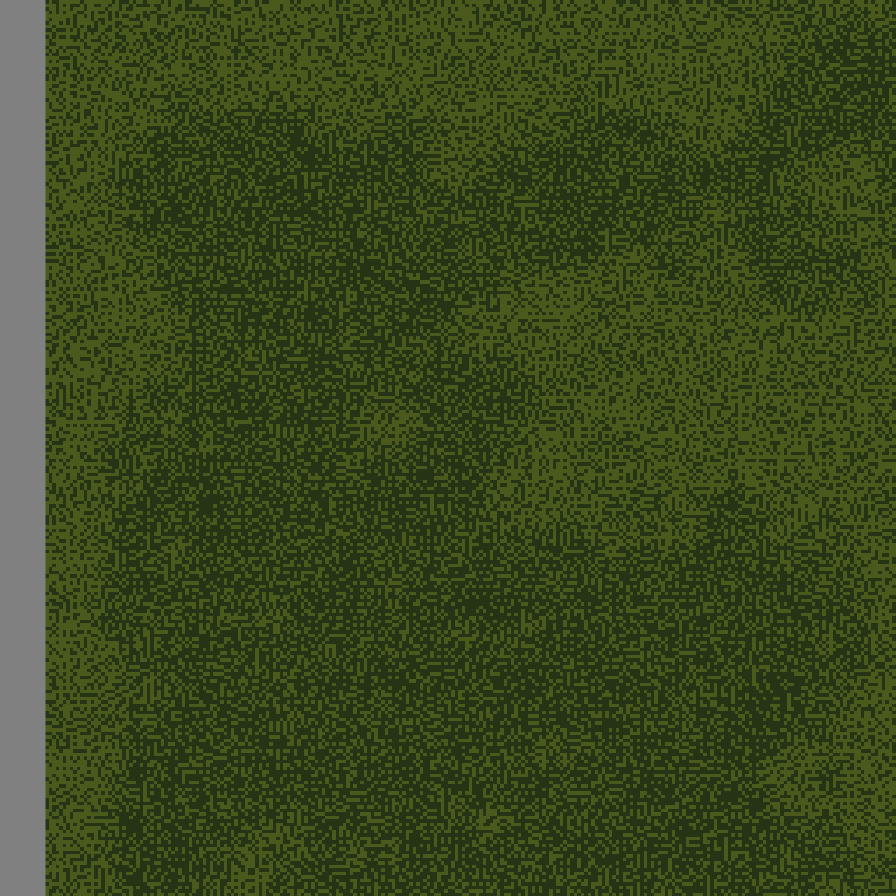
Give the GLSL for this texture, as a WebGL 1 fragment shader.

```glsl
precision highp float;
// Two-tone green dither with mottled dark patches beside a plain grey strip.

uniform vec2 u_resolution;

#define CELLS 256.0
#define STRIP_WIDTH 0.0508
#define DARK_GREEN vec3(0.15, 0.205, 0.088)
#define LIGHT_GREEN vec3(0.292, 0.352, 0.11)
#define STRIP_GREY vec3(0.502)
#define SHADE_TONE 0.30
#define LIT_TONE 0.69
#define PATCH_SOFTNESS 0.045
#define RAGGEDNESS 0.42
#define MOTTLE 0.16
#define GRAIN_DEVIATION 0.367

float hash(vec2 p) {
  vec3 q = fract(vec3(p.xyx) * 0.1031);
  q += dot(q, q.yzx + 33.33);
  return fract((q.x + q.y) * q.z);
}

float valueNoise(vec2 p) {
  vec2 i = floor(p);
  vec2 f = fract(p);
  f = f * f * (3.0 - 2.0 * f);
  return mix(mix(hash(i), hash(i + vec2(1.0, 0.0)), f.x),
             mix(hash(i + vec2(0.0, 1.0)), hash(i + 1.0), f.x), f.y);
}

float fbm(vec2 p) {
  float sum = 0.0;
  float amplitude = 0.5;
  for (int i = 0; i < 4; i++) {
    sum += amplitude * valueNoise(p);
    p = p * 2.03 + 17.3;
    amplitude *= 0.5;
  }
  return sum / 0.9375;
}

// High-pass weights over a 3 by 3 neighbourhood, summing to zero.
float highPassWeight(vec2 offset) {
  float d = dot(offset, offset);
  return d < 0.5 ? 1.0 : (d < 1.5 ? -0.15 : -0.10);
}

float highPassGrain(vec2 cell) {
  float sum = 0.0;
  for (int y = -1; y <= 1; y++) {
    for (int x = -1; x <= 1; x++) {
      vec2 offset = vec2(float(x), float(y));
      sum += highPassWeight(offset) * hash(cell + offset + 60.0);
    }
  }
  return sum;
}

// Filtering twice keeps the grain evenly dispersed, like blue noise.
float blueGrain(vec2 cell) {
  float sum = 0.0;
  for (int y = -1; y <= 1; y++) {
    for (int x = -1; x <= 1; x++) {
      vec2 offset = vec2(float(x), float(y));
      sum += highPassWeight(offset) * highPassGrain(cell + offset);
    }
  }
  return sum / GRAIN_DEVIATION;
}

// Share of light cells: a bright ragged frame, a bright lobe and small spots.
float toneAt(vec2 p) {
  float frame = min(min(p.x - 0.17, 0.95 - p.x), min(0.90 - p.y, p.y + 0.01));
  vec2 fromLobe = p - vec2(0.75, 0.55);
  fromLobe.y -= 0.25 * fromLobe.x;
  float lobe = 0.2 * (length(fromLobe / vec2(0.25, 0.18)) - 1.0);
  float shade = min(frame, lobe) + RAGGEDNESS * (fbm(p * 8.0 + 3.7) - 0.5);
  float lit = 1.0 - smoothstep(-PATCH_SOFTNESS, PATCH_SOFTNESS, shade);
  float spots = 0.7 * smoothstep(0.68, 0.82, fbm(p * 13.0 + 41.0));
  float mottle = MOTTLE * (fbm(p * 26.0 + 9.0) - 0.5);
  return mix(SHADE_TONE, LIT_TONE, max(lit, spots)) + mottle;
}

void main() {
  vec2 uv = gl_FragCoord.xy / u_resolution;
  vec2 cell = floor(uv * CELLS);
  float tone = clamp(toneAt((cell + 0.5) / CELLS), 0.05, 0.95);

  // The logit approximates the normal quantile of the wanted share.
  float threshold = 0.6 * log(tone / (1.0 - tone));
  float isLight = step(blueGrain(cell), threshold);
  vec3 color = mix(DARK_GREEN, LIGHT_GREEN, isLight);

  // Plain strip along the left side, with a smoothed edge.
  float field = clamp((uv.x - STRIP_WIDTH) * u_resolution.x + 0.5, 0.0, 1.0);
  gl_FragColor = vec4(mix(STRIP_GREY, color, field), 1.0);
}
```
